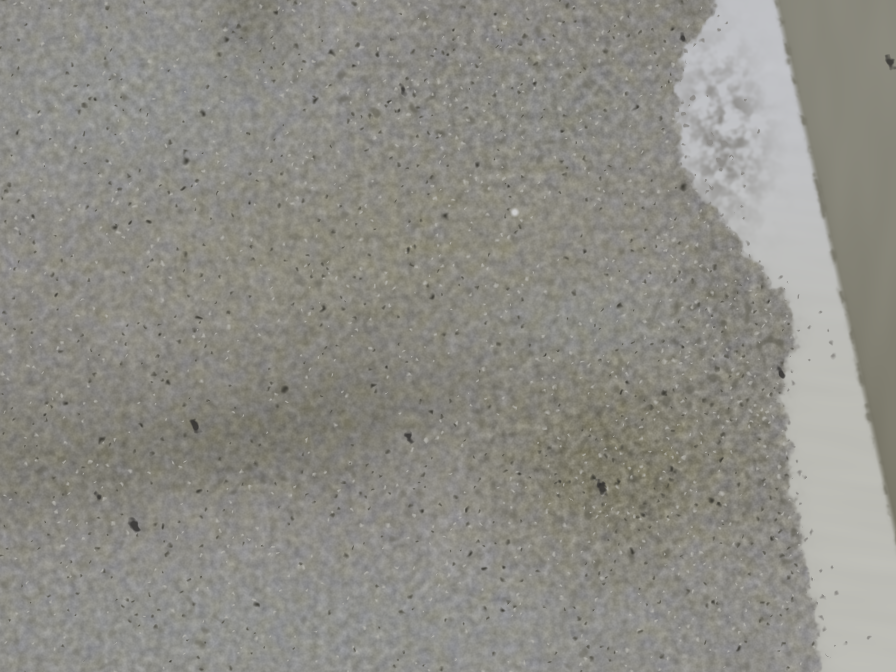
This texture is drawn by a Shadertoy shader. Its source:

```glsl
const vec3 SAND = vec3(0.560, 0.552, 0.535);
const vec3 COOL = vec3(0.568, 0.574, 0.562);
const vec3 OLIVE = vec3(0.540, 0.530, 0.465);
const vec3 GOLD = vec3(0.510, 0.490, 0.375);
const vec3 SHADE = vec3(0.420, 0.412, 0.360);
const vec3 PALE = vec3(0.720, 0.715, 0.690);
const vec3 WOOD_TOP = vec3(0.755, 0.760, 0.775);
const vec3 WOOD_LOW = vec3(0.735, 0.735, 0.710);
const vec3 WALL_TOP = vec3(0.535, 0.530, 0.485);
const vec3 WALL_LOW = vec3(0.480, 0.470, 0.415);
const vec3 CHIP = vec3(0.180, 0.175, 0.170);
const float SEAM_X = 1.155;
const float SEAM_SLOPE = 0.224;
const float GRAIN_CONTRAST = 0.160;
const float EDGE_ROUGHNESS = 0.026;

// Dark chips: centre, radius
const vec3 CHIPS[9] = vec3[9](
    vec3(0.291, 0.366, 0.0075), vec3(0.199, 0.219, 0.0080), vec3(1.162, 0.445, 0.0060),
    vec3(0.600, 0.866, 0.0050), vec3(0.608, 0.350, 0.0055), vec3(0.895, 0.275, 0.0080),
    vec3(1.017, 0.943, 0.0050), vec3(0.147, 0.260, 0.0040), vec3(1.325, 0.907, 0.0070));

vec2 hash2(vec2 p) {
    vec3 q = fract(vec3(p.xyx) * vec3(0.1031, 0.1030, 0.0973));
    q += dot(q, q.yzx + 33.33);
    return fract((q.xx + q.yz) * q.zy);
}

float corner(vec2 cell, vec2 offset, vec2 f) {
    return dot(hash2(cell + offset) * 2.0 - 1.0, f - offset);
}

float gradientNoise(vec2 p) {
    vec2 i = floor(p), f = p - i;
    vec2 u = f * f * f * (f * (f * 6.0 - 15.0) + 10.0);
    vec2 e = vec2(1.0, 0.0);
    return mix(mix(corner(i, e.yy, f), corner(i, e.xy, f), u.x),
               mix(corner(i, e.yx, f), corner(i, e.xx, f), u.x), u.y);
}

float fbm(vec2 p) {
    float sum = 0.0, amp = 0.65;
    for (int k = 0; k < 3; k++) {
        sum += amp * gradientNoise(p);
        p = mat2(1.6, 1.2, -1.2, 1.6) * p + 7.3;
        amp *= 0.55;
    }
    return sum;
}

// Soft elliptical patch, tilted by a shear
float blob(vec2 p, vec2 centre, vec2 size, float shear) {
    vec2 d = p - centre;
    d.y -= shear * d.x;
    d /= size;
    return exp(-dot(d, d));
}

// One soft, ragged speck per rotated cell, kept with the given probability
float specks(vec2 p, float scale, float density) {
    vec2 q = mat2(0.83, 0.56, -0.56, 0.83) * p * scale;
    q += 0.35 * vec2(gradientNoise(q * 1.7), gradientNoise(q * 1.7 + 40.0));
    vec2 cell = floor(q);
    vec2 h = hash2(cell + scale), k = hash2(cell + scale * 1.7 + 19.0);
    vec2 d = fract(q) - mix(vec2(0.32), vec2(0.68), h);
    d.x *= 0.8 + 0.7 * h.y;
    float radius = mix(0.18, 0.32, k.y * k.y);
    return step(k.x, density) * (1.0 - smoothstep(0.0, 1.4 * radius, length(d)));
}

float sandEdge(float y) {
    float x = mix(1.218, 1.166, smoothstep(-0.02, 0.42, y));
    x += 0.020 * exp(-pow(abs(y - 0.51) / 0.045, 2.0));
    x -= 0.157 * clamp((y - 0.55) / 0.21, 0.0, 1.0);
    return x + 0.055 * smoothstep(0.9, 1.0, y);
}

vec3 sandColour(vec2 p) {
    float clump = blob(p, vec2(0.92, 0.31), vec2(0.17, 0.13), 0.0);
    float rugged = max(clump, 0.8 * blob(p, vec2(1.10, 0.43), vec2(0.13, 0.30), 0.0));
    rugged = max(rugged, 0.5 * blob(p, vec2(0.75, 0.85), vec2(0.25, 0.15), 0.0));
    vec3 c = SAND + 0.05 * fbm(p * 5.0) + 0.035 * gradientNoise(p * 19.0);
    float cool = blob(p, vec2(0.20, 0.86), vec2(0.32, 0.16), 0.0)
               + blob(p, vec2(0.87, 0.52), vec2(0.15, 0.06), 0.0)
               + blob(p, vec2(0.42, 0.06), vec2(0.65, 0.11), 0.0)
               + 0.7 * blob(p, vec2(0.82, 0.84), vec2(0.16, 0.08), 0.0);
    c = mix(c, COOL, clamp(cool, 0.0, 1.0) * 0.75);
    c = mix(c, OLIVE, 0.6 * blob(p, vec2(0.55, 0.63), vec2(0.38, 0.13), 0.1));
    c = mix(c, GOLD, 0.5 * clump);
    float shade = 0.60 * blob(p, vec2(0.40, 0.36), vec2(0.36, 0.09), 0.2)
                + 0.20 * blob(p, vec2(0.48, 0.51), vec2(0.25, 0.025), 0.22)
                + 0.45 * blob(p, vec2(0.38, 1.0), vec2(0.06, 0.09), 0.0)
                + 0.25 * blob(p, vec2(1.0, 1.0), vec2(0.15, 0.12), 0.0)
                + 0.30 * rugged + 0.30 * blob(p, vec2(0.0, 0.35), vec2(0.18, 0.12), 0.0);
    c = mix(c, SHADE, clamp(shade, 0.0, 0.75));
    // Soft grain with ochre mottling, rougher where the sand is loose
    c += (GRAIN_CONTRAST + 0.08 * rugged) * fbm(p * 78.0);
    c += vec3(0.01, 0.005, -0.045) * gradientNoise(p * 42.0 + 31.0);
    // Irregular hollows gathered in drifts
    float drift = clamp(0.35 + 1.1 * gradientNoise(p * 9.0 + 2.0) + 0.6 * rugged, 0.0, 1.0);
    float hollow = smoothstep(0.15, 0.55, gradientNoise(p * 58.0 + 5.0) + 0.08 * rugged);
    c = mix(c, SHADE * 0.85, 0.65 * drift * hollow);
    // Pale and dark grains
    c = mix(c, PALE, 0.80 * specks(p, 88.0, 0.10 + 0.22 * rugged));
    c = mix(c, SHADE * 0.7, 0.75 * specks(p + 3.1, 80.0, 0.05 + 0.12 * drift));
    return mix(c, SHADE * 0.5, 0.85 * specks(p + 8.7, 55.0, 0.015 + 0.045 * rugged));
}

void mainImage(out vec4 fragColor, in vec2 fragCoord) {
    vec2 p = fragCoord / iResolution.y;
    float px = 1.0 / iResolution.y;
    float rough = EDGE_ROUGHNESS * fbm(p * 36.0);
    float sandSide = p.x - sandEdge(p.y) + rough;
    float seam = (p.x - SEAM_X - SEAM_SLOPE * (1.0 - p.y)) * 0.976;

    // Pale board with faint streaks
    vec3 board = mix(WOOD_LOW, WOOD_TOP, smoothstep(0.35, 0.9, p.y));
    board += 0.018 * gradientNoise(vec2(p.x * 5.0, (p.y + 0.12 * p.x) * 45.0));

    // Dusting and loose grains left on the board
    float dust = blob(p, vec2(1.075, 0.80), vec2(0.055, 0.11), -0.4);
    dust *= smoothstep(-0.20, 0.25, fbm(p * 30.0 + 9.0));
    float nearEdge = exp(-max(sandSide, 0.0) / 0.016);
    float loose = specks(p, 75.0, 0.7 * nearEdge + 0.3 * dust);
    board = mix(board, SAND * 0.93, clamp(1.1 * dust + loose, 0.0, 0.85));
    board = mix(board, SAND, 0.25 * exp(-max(sandSide, 0.0) / 0.008));
    vec3 c = mix(sandColour(p), board, smoothstep(-0.005 - px, 0.005 + px, sandSide));

    // Side wall and its grimy seam
    vec3 wall = mix(WALL_LOW, WALL_TOP, smoothstep(0.1, 0.9, p.y));
    wall += 0.018 * gradientNoise(p * vec2(30.0, 7.0)) - 0.02 * exp(-max(seam, 0.0) / 0.015);
    c = mix(c, wall, smoothstep(-0.004 - px, 0.004 + px, seam));
    float grime = exp(-pow(abs(seam + 0.2 * rough) / 0.0045, 2.0));
    c = mix(c, SHADE, grime * (0.1 + 0.6 * smoothstep(-0.1, 0.25, fbm(p * 38.0))));

    // Distinct chips and one bright pebble
    for (int i = 0; i < 9; i++) {
        vec2 d = p - CHIPS[i].xy;
        d.x += 0.35 * d.y;
        float r = length(d * vec2(1.4, 0.85)) + 0.008 * gradientNoise(p * 130.0);
        c = mix(c, CHIP, 0.8 * (1.0 - smoothstep(-0.003, 0.002 + px, r - CHIPS[i].z)));
    }
    float pebble = length(p - vec2(0.766, 0.684)) - 0.005;
    c = mix(c, vec3(0.80), 1.0 - smoothstep(-0.003, 0.002 + px, pebble));
    fragColor = vec4(clamp(c, 0.0, 1.0), 1.0);
}
```
